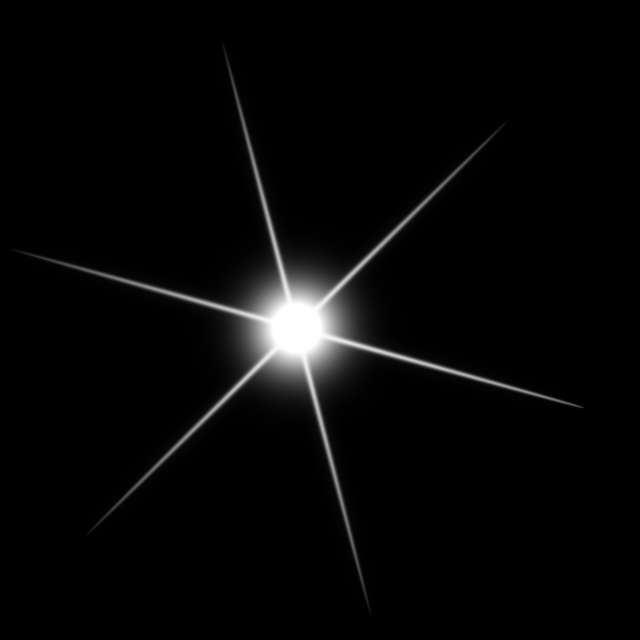
This background is drawn by a three.js fragment shader. Its source:

```glsl
#define CENTER vec2(0.4635, 0.487)
#define RAY_COUNT 6
#define FIRST_ANGLE 0.777
#define RAY_LENGTH 0.465
#define RAY_PEAK 0.88
#define BASE_WIDTH 0.005
#define TIP_WIDTH 0.0012
#define BRIGHT_ANGLE -0.267
#define GLOW_PEAK 1.38
#define GLOW_RADIUS 0.066
#define HAZE_PEAK 0.06
#define HAZE_WIDTH 0.017

varying vec2 vUv;

const float TAU = 6.2831853;

float bell(float distanceFromAxis, float width) {
  float x = distanceFromAxis / width;
  return exp(-x * x);
}

float screenBlend(float a, float b) {
  return 1.0 - (1.0 - a) * (1.0 - b);
}

// Tapered ray: x is its brightness, y its soft haze
vec2 ray(vec2 p, float angle) {
  vec2 direction = vec2(cos(angle), sin(angle));
  float along = dot(p, direction);
  float across = direction.x * p.y - direction.y * p.x;
  float remaining = clamp(1.0 - along / RAY_LENGTH, 0.0, 1.0);
  float front = smoothstep(-0.005, 0.005, along);

  // The ray facing BRIGHT_ANGLE holds its light further out
  float emphasis = pow(max(cos(angle - BRIGHT_ANGLE), 0.0), 4.0);
  float fade = pow(remaining, mix(0.65, 0.28, emphasis));
  float width = mix(TIP_WIDTH, BASE_WIDTH, sqrt(remaining));

  float line = RAY_PEAK * fade * bell(across, width);
  float haze = HAZE_PEAK * remaining * bell(across, HAZE_WIDTH);
  return front * vec2(line, haze);
}

void main() {
  vec2 p = vUv - CENTER;

  // Saturated core and round glow
  float light = min(GLOW_PEAK * bell(length(p), GLOW_RADIUS), 1.0);

  // Evenly spaced rays
  for (int i = 0; i < RAY_COUNT; i++) {
    float angle = FIRST_ANGLE + TAU * float(i) / float(RAY_COUNT);
    vec2 beam = ray(p, angle);
    light = screenBlend(light, beam.x);
    light = screenBlend(light, beam.y);
  }

  gl_FragColor = vec4(vec3(light), 1.0);
}
```
